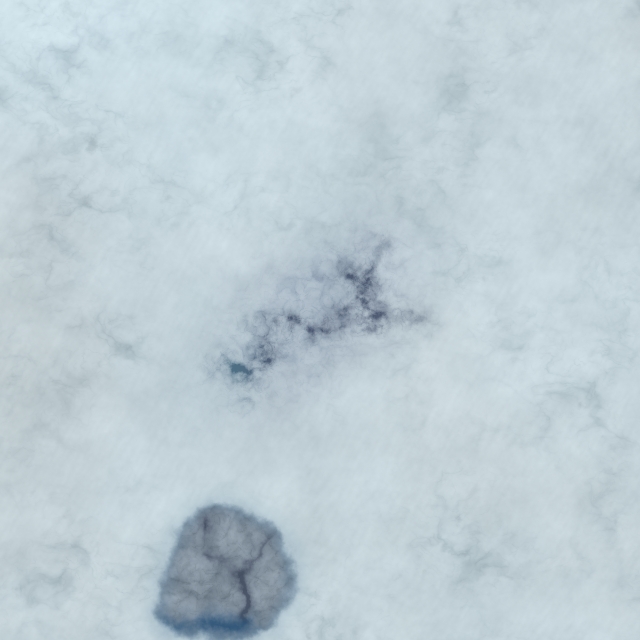
Give the GLSL for this texture, as a Shadertoy shader.

```glsl
vec2 hash22(vec2 p) {
    vec3 q = fract(p.xyx * vec3(0.1031, 0.1030, 0.0973));
    q += dot(q, q.yzx + 33.33);
    return fract((q.xx + q.yz) * q.zy) * 2.0 - 1.0;
}

// Gradient noise, centred on zero
float noise(vec2 p) {
    vec2 i = floor(p), f = fract(p);
    vec2 u = f * f * f * (f * (f * 6.0 - 15.0) + 10.0);
    float a = dot(hash22(i), f);
    float b = dot(hash22(i + vec2(1, 0)), f - vec2(1, 0));
    float c = dot(hash22(i + vec2(0, 1)), f - vec2(0, 1));
    float d = dot(hash22(i + 1.0), f - 1.0);
    return mix(mix(a, b, u.x), mix(c, d, u.x), u.y);
}

float fbm(vec2 p) {
    float sum = 0.0, amp = 0.5;
    for (int i = 0; i < 5; i++) {
        sum += amp * noise(p);
        p = mat2(1.6, 1.2, -1.2, 1.6) * p + 17.3;
        amp *= 0.55;
    }
    return sum;
}

vec2 warp(vec2 p) {
    return vec2(fbm(p), fbm(p + 41.7));
}

// Soft broken creases along the zero lines of warped noise
float creases(vec2 p) {
    p += 0.6 * warp(p * 1.4);
    float sum = 0.0, amp = 0.5;
    for (int i = 0; i < 4; i++) {
        float gaps = smoothstep(-0.25, 0.3, noise(p * 0.8 + 70.0));
        sum += amp * gaps * exp(-abs(noise(p)) * 10.0);
        p = mat2(1.5, 1.1, -1.1, 1.5) * p + 9.1;
        amp *= 0.7;
    }
    return sum;
}

float segment(vec2 p, vec2 a, vec2 b) {
    vec2 ab = b - a;
    return length(p - a - ab * clamp(dot(p - a, ab) / dot(ab, ab), 0.0, 1.0));
}

float glow(float d, float width) {
    return exp(-d * d / (width * width));
}

// Pale puffy ground with broken wisps and faint slanted fibres
vec3 ground(vec2 uv) {
    vec3 col = vec3(0.752, 0.811, 0.833);
    col += 0.07 * fbm(uv * 3.2 + 3.0) + 0.075 * fbm(uv * 11.0 + 20.0);
    col += vec3(0.045, 0.06, 0.07) * glow(length(uv - vec2(0.08, 1.0)), 0.38);
    col -= vec3(0.022, 0.035, 0.042) * glow(length((uv - vec2(0.0, 0.5)) * vec2(1.0, 0.6)), 0.22);
    col += vec3(0.016, 0.0, -0.012) * fbm(uv * 2.3 + 60.0);

    float patches = smoothstep(-0.12, 0.28, fbm(uv * 5.0 + 31.0));
    float quiet = glow(length((uv - vec2(0.42, 0.32)) * vec2(0.6, 1.6)), 0.16);
    float wisps = creases(uv * vec2(10.0, 13.0) + 5.0);
    float specks = smoothstep(0.18, 0.42, fbm(uv * 24.0 + 90.0));
    col -= vec3(0.15, 0.14, 0.13) * wisps * (0.2 + patches) * (1.0 - 0.6 * quiet);
    col -= 0.09 * specks * patches * (1.0 - quiet);
    col += 0.03;

    vec2 along = mat2(0.87, 0.5, -0.5, 0.87) * uv;
    col += 0.016 * noise(along * vec2(130.0, 28.0));
    return col + 0.03 * fbm(uv * 70.0);
}

// Smoky ragged strand across the middle
vec3 strand(vec3 col, vec2 uv) {
    vec2 path[10] = vec2[10](
        vec2(0.352, 0.430), vec2(0.390, 0.402), vec2(0.412, 0.440),
        vec2(0.412, 0.482), vec2(0.456, 0.488), vec2(0.520, 0.492),
        vec2(0.578, 0.503), vec2(0.573, 0.550), vec2(0.538, 0.580),
        vec2(0.595, 0.615));
    vec2 p = uv + 0.035 * warp(uv * 14.0) + 0.03 * warp(uv * 38.0 + 5.0);
    float d = 1.0;
    for (int i = 0; i < 8; i++) d = min(d, segment(p, path[i], path[i + 1]));
    float tail = min(segment(p, path[7], path[9]), segment(p, path[6], vec2(0.66, 0.502)));

    vec2 e = mat2(0.8, -0.6, 0.6, 0.8) * (uv + 0.06 * warp(uv * 5.0) - vec2(0.485, 0.505));
    float haze = exp(-dot(e * vec2(5.5, 10.0), e * vec2(5.5, 10.0)));
    float fine = creases(uv * 24.0 + 2.0);
    float clumps = smoothstep(-0.2, 0.3, fbm(uv * 28.0 + 8.0));

    col = mix(col, vec3(0.50, 0.56, 0.65), clamp(haze * (0.3 + 0.6 * fine), 0.0, 1.0));
    float ink = glow(d, 0.027) * (0.04 + 0.45 * clumps * clumps + 0.5 * fine);
    ink += glow(d, 0.009) * (0.06 + 0.6 * clumps);
    ink += 0.15 * glow(tail, 0.006) + glow(tail, 0.025) * (0.15 * clumps + 0.25 * fine);
    vec3 inkColor = mix(vec3(0.24, 0.38, 0.47), vec3(0.24, 0.29, 0.39), smoothstep(0.36, 0.44, uv.x));
    return mix(col, inkColor, clamp(ink, 0.0, 0.85));
}

// Rounded translucent body with a blue rim and branching veins
vec3 body(vec3 col, vec2 uv) {
    vec2 p = uv - vec2(0.36, 0.10);
    vec2 dir = p / max(length(p), 0.001);
    float radius = 0.102 + 0.03 * pow(max(dot(dir, vec2(-0.82, -0.57)), 0.0), 14.0)
        + 0.014 * pow(max(dot(dir, vec2(-0.36, 0.93)), 0.0), 10.0);
    float d = length(p) - radius + 0.028 * fbm(uv * 28.0);
    float inside = smoothstep(0.009, -0.010, d);
    float mottling = fbm(uv * 22.0 + 12.0);
    float fine = creases(uv * 22.0);

    vec3 fill = vec3(0.545, 0.595, 0.645) + 0.3 * mottling - 0.2 * fine;
    fill = mix(fill, vec3(0.39, 0.51, 0.61) + 0.25 * mottling, 0.6 * glow(d, 0.015));
    col = mix(col, vec3(0.58, 0.69, 0.76), 0.35 * glow(max(d, 0.0), 0.02));
    col = mix(col, fill, 0.9 * inside);

    vec2 q = uv + 0.03 * warp(uv * 18.0) + 0.015 * warp(uv * 45.0);
    vec2 fork = vec2(0.378, 0.095), bend = vec2(0.325, 0.137);
    float stem = segment(q, fork, vec2(0.388, 0.030));
    float veins = min(segment(q, vec2(0.320, 0.190), bend), segment(q, bend, fork));
    veins = min(min(veins, stem), segment(q, fork, vec2(0.420, 0.160)));
    float ragged = clamp(0.65 + 2.2 * mottling, 0.15, 1.2);
    float dark = ragged * (0.4 * glow(veins, 0.0045) + 0.28 * glow(veins, 0.016));
    dark += 0.45 * ragged * glow(length(q - vec2(0.320, 0.187)), 0.018);
    dark += 0.35 * glow(stem, 0.010);
    col = mix(col, vec3(0.22, 0.26, 0.34), clamp(dark, 0.0, 0.8) * inside);

    float base = segment(q, vec2(0.255, 0.026), vec2(0.395, 0.022));
    float stain = glow(base, 0.02) * clamp(0.55 + 2.0 * mottling, 0.05, 0.9);
    return mix(col, vec3(0.17, 0.32, 0.46), stain * (0.25 + 0.75 * inside));
}

void mainImage(out vec4 fragColor, in vec2 fragCoord) {
    vec2 uv = fragCoord / iResolution.xy;
    vec3 col = body(strand(ground(uv), uv), uv);
    fragColor = vec4(clamp(col, 0.0, 1.0), 1.0);
}
```
